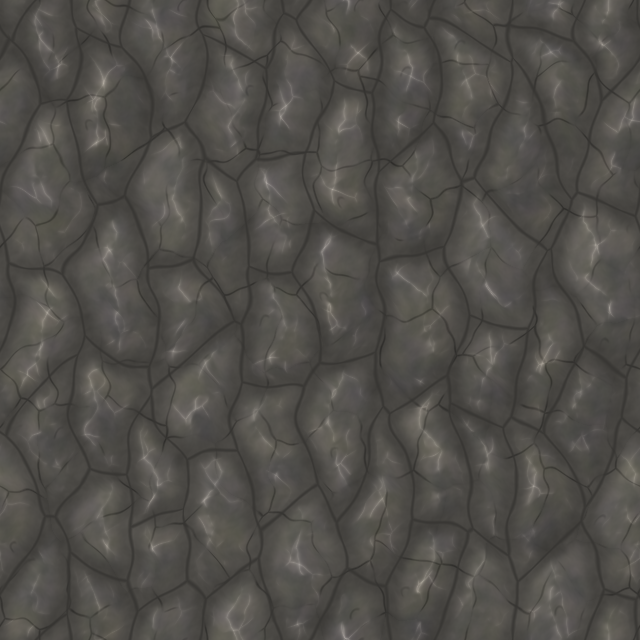
Give the GLSL for this texture, as a three.js fragment shader.

```glsl
// Weathered rock wall: tall, staggered stones with dark joints, hairline fractures
// and pale mineral veins. Wrapping cellular noise shapes the stones, joints and veins;
// layered sines with whole-number frequencies bend and mottle them, so it tiles.
#define ROCK_GRID vec2(10.0, 5.0)
#define FRACTURE_GRID vec2(12.0, 9.0)
#define VEIN_GRID vec2(18.0, 13.0)
#define JOINT_WIDTH 0.0042
#define FRACTURE_WIDTH 0.0028
#define VEIN_WIDTH 0.0017
#define ROUNDING 0.007
#define BASE_TONE 0.312
#define JOINT_TONE 0.205
#define VEIN_GAIN 0.17
#define STONE_TINT vec3(1.03, 1.0, 0.945)
#define TAU 6.28318

varying vec2 vUv;

struct Cell {
  vec2 id;      // wrapped grid index
  vec2 offset;  // position relative to the cell site
  float edge;   // distance to the nearest border
  float rim;    // the same with rounded corners
};

vec2 hash2(vec2 c) {
  return fract(sin(vec2(dot(c, vec2(127.1, 311.7)), dot(c, vec2(269.5, 183.3)))) * 43758.5);
}

vec2 wrapIndex(vec2 c, vec2 grid) {
  return floor(mod(c + 0.5, grid));
}

// Jittered site; odd columns are staggered by half a cell
vec2 cellSite(vec2 c, vec2 grid) {
  float stagger = 0.5 * floor(mod(c.x + 0.5, 2.0));
  return c + vec2(0.0, stagger) + 0.1 + 0.8 * hash2(wrapIndex(c, grid) + grid);
}

Cell cellular(vec2 p, vec2 grid) {
  vec2 g = p * grid, base = floor(g), nearest = g, index = base;
  float best = 100.0, edge = 1.0, sum = 0.0;
  for (int i = 0; i < 15; i++) {
    float row = floor(float(i) / 3.0 + 0.01);
    vec2 c = base + vec2(float(i) - 3.0 * row - 1.0, row - 2.0);
    vec2 s = cellSite(c, grid);
    float d = dot(s - g, s - g);
    if (d < best) { best = d; nearest = s; index = c; }
  }
  for (int i = 0; i < 25; i++) {
    float row = floor(float(i) / 5.0 + 0.01);
    vec2 s = cellSite(base + vec2(float(i) - 5.0 * row, row) - 2.0, grid);
    vec2 span = s - nearest;
    if (dot(span, span) > 0.0001) {
      float d = dot(0.5 * (s + nearest) - g, span) / length(span * grid);
      edge = min(edge, d);
      sum += exp(-d / ROUNDING);
    }
  }
  return Cell(wrapIndex(index, grid), (g - nearest) / grid, max(edge, 0.0), -ROUNDING * log(sum));
}

// Bends space with sines of rising whole frequency
vec2 bend(vec2 p, float freq, float amount) {
  for (int i = 1; i <= 4; i++) {
    p += amount * sin(TAU * freq * p.yx + vec2(1.3, 4.1) * float(i));
    freq = floor(freq * 1.7);
    amount *= 0.55;
  }
  return p;
}

// Layered sines along turning whole-number directions, about -1 to 1
float mottle(vec2 p, float freq) {
  float sum = 0.0, gain = 0.5;
  for (int i = 0; i < 5; i++) {
    float turn = 2.4 * float(i) + 0.6;
    vec2 k = floor(freq * vec2(cos(turn), sin(turn)) + 0.5);
    sum += gain * sin(TAU * dot(k, p) + 2.0 * sin(TAU * dot(vec2(-k.y, k.x), p) + turn));
    freq *= 1.5;
    gain *= 0.75;
  }
  return sum;
}

void main() {
  vec2 rough = bend(vUv, 7.0, 0.006);
  Cell rock = cellular(bend(vUv, 3.0, 0.011), ROCK_GRID);
  Cell chip = cellular(rough, FRACTURE_GRID);
  Cell vein = cellular(bend(rough, 11.0, 0.003), VEIN_GRID);
  vec2 rockRnd = hash2(rock.id + 3.7), chipRnd = hash2(chip.id + 9.1);
  float broad = mottle(vUv, 4.0), blotch = mottle(rough, 7.0), grain = mottle(rough, 23.0);

  // Crooked ridge line running down each stone
  float kink = abs(fract(rock.offset.y * 11.0 + rockRnd.x) - 0.5) - 0.25;
  float lean = (rockRnd.y - 0.4) * 0.4 * rock.offset.y;
  float across = rock.offset.x + 0.032 * kink + lean + 0.004 * blotch + 0.006;
  float inside = smoothstep(0.004, 0.03, rock.rim);
  float height = clamp(rock.offset.y / 0.09, -1.0, 1.0);

  // Rounded stone body with a lit top and a darker right face
  float tone = BASE_TONE + inside * (0.055 + 0.024 * height) - 0.033;
  tone -= 0.026 * (smoothstep(-0.012, 0.012, across) - 0.5) * inside;
  tone += 0.022 * (rockRnd.x - 0.5) + 0.016 * (chipRnd.x - 0.5);
  tone += 0.016 * broad + 0.011 * blotch + 0.007 * grain;

  // Pale ridge and branching veins
  float ridge = 0.6 * exp(-abs(across) / 0.0025) + 0.32 * exp(-abs(across) / 0.011);
  ridge *= smoothstep(-0.7, 0.6, blotch + 0.5 * height);
  float branch = 0.75 * exp(-vein.edge / VEIN_WIDTH) + 0.22 * exp(-vein.edge / 0.007);
  branch *= smoothstep(-0.3, 0.8, blotch) * (0.3 + 0.7 * exp(-abs(across) / 0.03));
  tone += VEIN_GAIN * (ridge + branch) * inside;

  // Crescent pits, hairline fractures, then the joints between stones
  float ring = abs(length(chip.offset * vec2(1.0, 0.8)) - 0.007);
  float pit = (1.0 - smoothstep(0.0, 0.003, ring)) * step(0.72, chipRnd.y);
  tone -= 0.05 * pit * smoothstep(-0.004, 0.006, chip.offset.y - chip.offset.x) * inside;
  float hairline = 1.0 - smoothstep(0.0, FRACTURE_WIDTH, chip.edge);
  tone -= 0.075 * hairline * smoothstep(-0.4, 0.5, broad) + 0.015 * exp(-chip.edge / 0.006);
  float joint = 1.0 - smoothstep(0.0, JOINT_WIDTH * (1.0 + 0.35 * blotch), rock.edge);
  tone = mix(tone, JOINT_TONE, 0.8 * joint);

  // Warm grey with faint olive and violet stains
  vec3 stain = vec3(0.004, 0.003, -0.009) * broad + vec3(0.004, -0.002, 0.004) * blotch;
  gl_FragColor = vec4(tone * STONE_TINT + stain * inside, 1.0);
}
```
